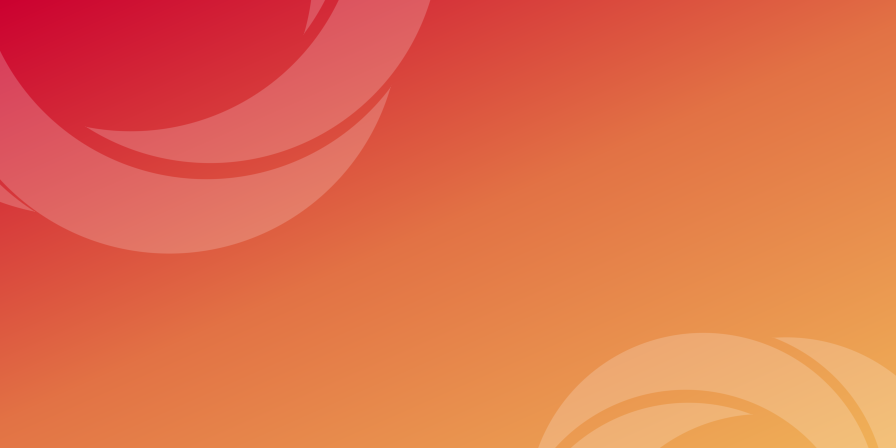
This background is drawn by a Shadertoy shader. Its source:

```glsl
// Crimson-to-amber diagonal gradient with two pale swirls of crescents in opposite corners.

// Signed distance to a disc with an equal disc cut out of it
float crescent(vec2 p, vec2 disc, vec2 cut, float radius) {
    return max(length(p - disc) - radius, radius - length(p - cut));
}

// Two crescents, each repeated by a half turn about the origin
float swirl(vec2 p, float radius, vec2 discA, vec2 cutA, vec2 discB, vec2 cutB) {
    float d = 1e3;
    for (float turn = -1.0; turn <= 1.0; turn += 2.0) {
        d = min(d, crescent(p * turn, discA, cutA, radius));
        d = min(d, crescent(p * turn, discB, cutB, radius));
    }
    return d;
}

// Three-stop background ramp
vec3 sunset(float t) {
    vec3 crimson = vec3(0.796, 0.0, 0.188);
    vec3 orange = vec3(0.886, 0.447, 0.269);
    vec3 amber = vec3(0.941, 0.698, 0.345);
    return t < 0.5 ? mix(crimson, orange, t * 2.0) : mix(orange, amber, t * 2.0 - 1.0);
}

void mainImage(out vec4 fragColor, in vec2 fragCoord) {
    vec2 uv = fragCoord / iResolution.xy;
    vec2 p = fragCoord / iResolution.y;
    float pixel = 1.0 / iResolution.y;

    // Gradient from upper left to lower right
    vec3 color = sunset(0.47 * uv.x + 0.53 * (1.0 - uv.y));

    // Large swirl at upper left, smaller one at lower right
    float upper = swirl(p - vec2(0.323, 1.091), 0.514,
                        vec2(0.055, -0.143), vec2(0.138, 0.023),
                        vec2(0.146, 0.059), vec2(-0.031, 0.130));
    float lower = swirl(p - vec2(1.646, -0.219), 0.393,
                        vec2(-0.076, 0.083), vec2(-0.115, -0.044),
                        vec2(-0.109, -0.073), vec2(0.059, -0.098));

    // Translucent white veil with smooth edges
    float veil = 1.0 - smoothstep(-0.7 * pixel, 0.7 * pixel, min(upper, lower));
    color = mix(color, vec3(1.0), 0.2 * veil);

    fragColor = vec4(color, 1.0);
}
```
